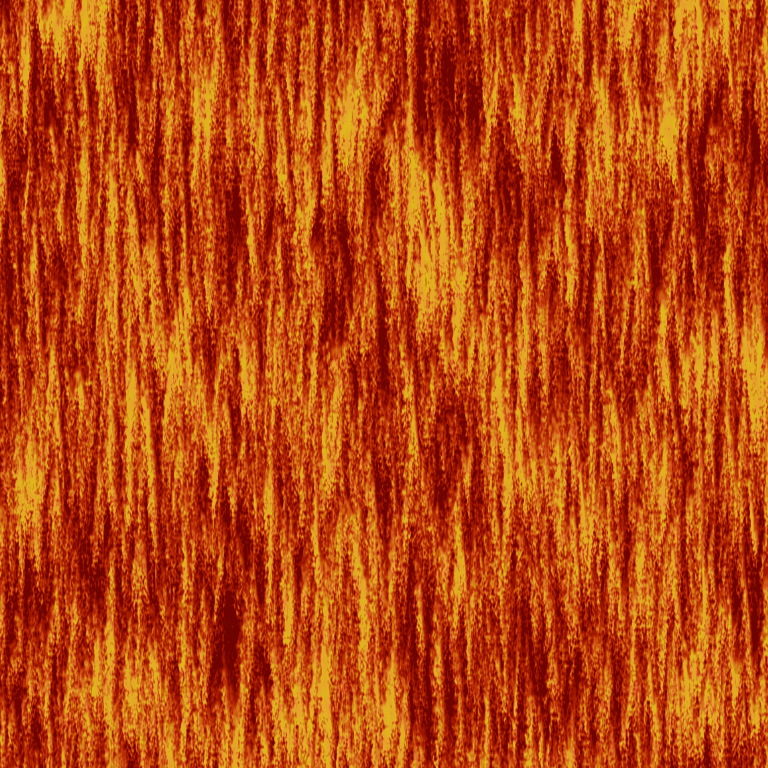
Give the GLSL for this texture, as a three.js fragment shader.

```glsl
varying vec2 vUv;

float hash(vec2 p) {
  vec3 q = fract(p.xyx * 0.1031);
  q += dot(q, q.yzx + 33.33);
  return fract((q.x + q.y) * q.z);
}

float cornerSlope(vec2 cell, vec2 offset) {
  float angle = 6.2832 * hash(cell);
  return dot(vec2(cos(angle), sin(angle)), offset);
}

float gradientNoise(vec2 p) {
  vec2 cell = floor(p);
  vec2 f = fract(p);
  vec2 u = f * f * f * (f * (f * 6.0 - 15.0) + 10.0);
  vec2 e = vec2(1.0, 0.0);
  float low = mix(cornerSlope(cell, f), cornerSlope(cell + e, f - e), u.x);
  float high = mix(cornerSlope(cell + e.yx, f - e.yx), cornerSlope(cell + 1.0, f - 1.0), u.x);
  return mix(low, high, u.y);
}

// Ember palette; smoothstep leaves a small plateau at each stop
vec3 emberRamp(float t) {
  vec3 color = vec3(0.43, 0.01, 0.0);
  color = mix(color, vec3(0.61, 0.08, 0.0), smoothstep(0.02, 0.17, t));
  color = mix(color, vec3(0.73, 0.19, 0.02), smoothstep(0.17, 0.43, t));
  color = mix(color, vec3(0.81, 0.35, 0.07), smoothstep(0.43, 0.68, t));
  color = mix(color, vec3(0.84, 0.49, 0.12), smoothstep(0.68, 0.84, t));
  return mix(color, vec3(0.89, 0.67, 0.14), smoothstep(0.84, 0.96, t));
}

void main() {
  // Fine grain, slightly taller than wide
  float grain = gradientNoise(vUv * vec2(215.0, 85.0) + 41.0);
  float speckle = gradientNoise(vUv * vec2(390.0, 190.0) + 7.3);

  // Ragged, staggered fibre coordinates
  vec2 p = vUv;
  p.x += 0.004 * gradientNoise(vUv * vec2(12.0, 14.0) + 3.7) + 0.003 * grain;
  p.y += 0.16 * gradientNoise(vUv * vec2(45.0, 2.0) + 19.2) + 0.02 * speckle;

  // Patches, broad bands and two sizes of vertical streak
  float tone = 0.5 * gradientNoise(vUv * vec2(7.0, 4.0) + 11.4);
  tone += 0.5 * gradientNoise(p * vec2(31.0, 3.5) + 63.1);
  tone += 1.0 * gradientNoise(p * vec2(82.0, 8.0) + 27.6);
  tone += 0.65 * gradientNoise(p * vec2(170.0, 21.0) + 90.8);
  tone += 0.5 * grain + 0.55 * speckle;

  // Spread the tones evenly over the palette
  float t = 1.0 / (1.0 + exp(-5.0 * tone));
  vec3 color = emberRamp(t);

  // Rosy and golden drift in the brighter fibres
  float drift = gradientNoise(vUv * vec2(120.0, 45.0) + 5.9);
  color += vec3(0.03, -0.1, 0.07) * drift * smoothstep(0.3, 0.8, t);

  gl_FragColor = vec4(clamp(color, 0.0, 1.0), 1.0);
}
```
